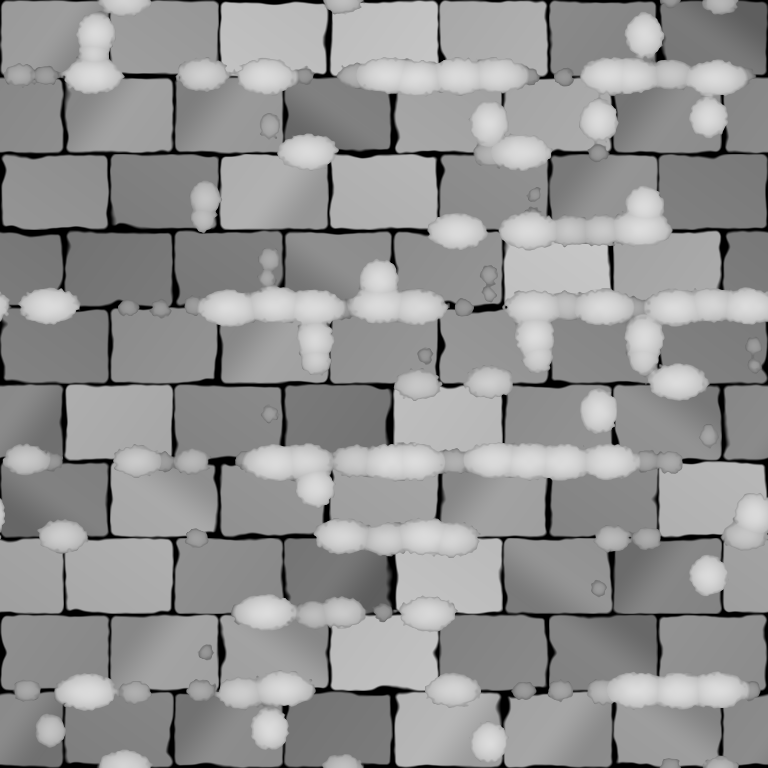
A Shadertoy shader for this texture map:

```glsl
// Tiling grey height map of a running-bond brick wall with pale moss clumps.
// Bricks are rounded boxes with noisy dark joints; the moss is a smooth union
// of ragged ellipses scattered along the bed joints and beside the head joints.

#define COLS 7.0            // bricks across
#define ROWS 10.0           // courses down
#define BOND_SHIFT 0.585    // shift of every other course, in bricks
#define SITES 21.0          // possible moss clumps along each bed joint
#define MOSS_AMOUNT 0.46    // mean chance of moss on a bed joint
#define PATCH_CHANCE 0.40   // chance of moss beside a head joint
#define JOINT_WEAR 0.095    // greatest widening of a joint
#define JOINT_SOFT 0.04     // width of the dark bevel
#define RAGGED 0.045        // roughness of moss edges
#define DARK_BRICK 0.46
#define LIGHT_BRICK 0.77

const float TAU = 6.2831853;
const float BRICK_W = ROWS / COLS;   // lengths are in course heights

float hash(vec2 p) {
    return fract(sin(dot(p, vec2(127.1, 311.7))) * 43758.5453);
}

// Value noise, wrapping every 200 cells
float noise(vec2 p) {
    vec2 i = floor(p), f = fract(p);
    f = f * f * (3.0 - 2.0 * f);
    vec2 a = mod(i, 200.0), b = mod(i + 1.0, 200.0);
    return mix(mix(hash(a), hash(vec2(b.x, a.y)), f.x),
               mix(hash(vec2(a.x, b.y)), hash(b), f.x), f.y);
}

float smoothMin(float a, float b, float k) {
    float h = max(k - abs(a - b), 0.0) / k;
    return min(a, b) - h * h * k * 0.25;
}

float roundedBox(vec2 p, vec2 halfSize, float r) {
    vec2 q = abs(p) - halfSize + r;
    return length(max(q, 0.0)) + min(max(q.x, q.y), 0.0) - r;
}

float courseShift(float row) {
    return BOND_SHIFT * mod(row, 2.0);
}

float brickHeight(vec2 p) {
    float row = floor(p.y);
    float x = p.x / BRICK_W - courseShift(row);
    vec2 id = vec2(mod(floor(x), COLS), row);
    vec2 c = (vec2(fract(x), fract(p.y)) - 0.5) * vec2(BRICK_W, 1.0);

    // Face shade, with one corner of some bricks sloping down
    float shade = mix(DARK_BRICK, LIGHT_BRICK, pow(hash(id + 3.7), 1.25));
    float angle = TAU * (floor(hash(id + 8.3) * 4.0) + 0.4) / 4.0;
    float slope = dot(c, vec2(cos(angle), sin(angle)));
    shade -= 0.12 * step(0.62, hash(id + 5.1)) * smoothstep(-0.1, 0.55, slope);
    shade += 0.02 * slope;

    // Joints widen here and there
    vec2 seed = id * 17.0 + 5.0;
    float gap = JOINT_WEAR * pow(noise(c * 3.5 + seed), 3.0) - 0.012;
    gap += 0.016 * (noise(c * 11.0 + seed) - 0.5);
    float inside = -roundedBox(c, vec2(BRICK_W, 1.0) * 0.5, 0.09) - gap;
    return shade * smoothstep(0.0, JOINT_SOFT, inside);
}

// Adds one clump; moss holds signed distance and height
void addClump(inout vec2 moss, vec2 offset, vec2 radius, float size) {
    float l = length(offset / radius);
    float dome = 1.0 - l * l - 8.0 * max(l - 1.0, 0.0);
    float tone = mix(0.51, 0.72, size) + mix(0.08, 0.14, size) * dome;
    moss.x = smoothMin(moss.x, (l - 1.0) * min(radius.x, radius.y), 0.08);
    moss.y = max(moss.y, tone);
}

// Runs of clumps along the nearest bed joint, dense on some joints only
void bedMoss(inout vec2 moss, vec2 p) {
    float joint = floor(p.y + 0.5);
    float spacing = ROWS / SITES;
    float density = MOSS_AMOUNT + 0.22 * cos(TAU * (joint - 1.25) / 2.5);
    for (int i = -2; i <= 2; i++) {
        float site = floor(p.x / spacing) + float(i);
        vec2 id = vec2(mod(site, SITES), mod(joint, ROWS));
        float group = hash(vec2(floor(id.x / 3.0), id.y) + 41.3);
        if (0.5 * (hash(id + 11.9) + group) > density) continue;
        float size = smoothstep(0.0, 0.75, hash(id + 23.1));
        vec2 jitter = vec2(hash(id + 31.7), hash(id + 37.3)) - 0.5;
        vec2 centre = vec2((site + 0.5 + 0.5 * jitter.x) * spacing, joint + 0.06 * jitter.y);
        float r = mix(0.11, 0.235, size);
        addClump(moss, p - centre, r * vec2(mix(1.15, 1.65, size), 1.0), size);
    }
}

// Single or paired clumps just left of head joints
void headMoss(inout vec2 moss, vec2 p) {
    for (int j = -1; j <= 1; j++)
    for (int i = -1; i <= 1; i++) {
        float row = floor(p.y) + float(j);
        float col = floor(p.x / BRICK_W - courseShift(row) + 0.5) + float(i);
        vec2 id = vec2(mod(col, COLS), mod(row, ROWS));
        if (hash(id + 53.9) > PATCH_CHANCE) continue;
        float size = smoothstep(0.1, 0.5, hash(id + 61.3));
        vec2 centre = vec2((col + courseShift(row)) * BRICK_W - 0.18, row + mix(0.3, 0.7, hash(id + 67.7)));
        vec2 radius = mix(0.09, 0.25, size) * vec2(1.0, mix(1.0, 1.2, hash(id + 71.1)));
        addClump(moss, p - centre, radius, size);
        if (hash(id + 79.3) < 0.4)
            addClump(moss, p - centre - vec2(0.12 * (hash(id + 83.9) - 0.5), 0.25), radius * 0.8, size * 0.85);
    }
}

void mainImage(out vec4 fragColor, in vec2 fragCoord) {
    vec2 uv = fragCoord / iResolution.xy;
    vec2 p = vec2(uv.x, 1.0 - uv.y) * ROWS;
    float pixel = ROWS / iResolution.y;

    vec2 moss = vec2(1.0, 0.0);
    bedMoss(moss, p);
    headMoss(moss, p);
    float edge = moss.x + RAGGED * (noise(p * 20.0) - 0.5);
    float mossHeight = max(moss.y, 0.5) * mix(0.87, 1.0, smoothstep(0.0, 0.04, -edge));
    mossHeight += 0.012 * (noise(p * 10.0) - 0.5);

    float cover = 1.0 - smoothstep(-0.7 * pixel, 0.7 * pixel, edge);
    fragColor = vec4(vec3(mix(brickHeight(p), mossHeight, cover)), 1.0);
}
```
